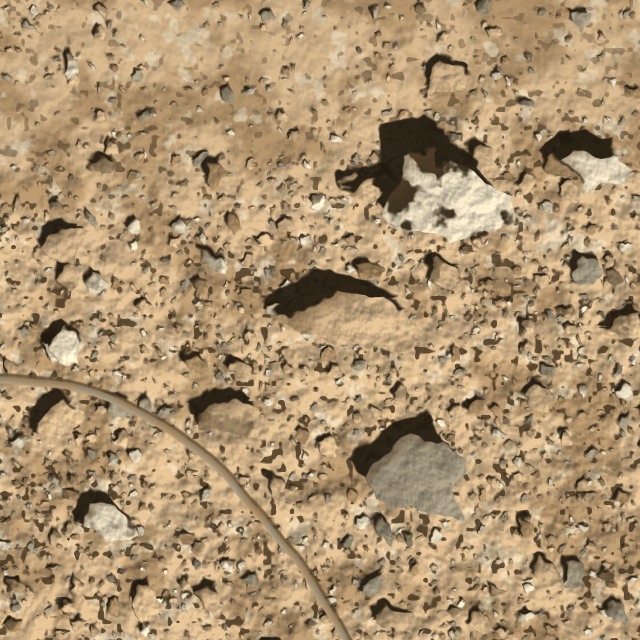
Give the GLSL for this texture, as a Shadertoy shader.

```glsl
// Sunlit sandy ground strewn with angular stones, grit, hard shadows and a bent dry twig.

const vec3 SAND = vec3(0.81, 0.69, 0.53);
const vec3 DARK_SAND = vec3(0.65, 0.53, 0.38);
const vec3 PALE = vec3(0.88, 0.83, 0.72);
const vec3 GREY = vec3(0.61, 0.57, 0.48);
const vec3 BROWN = vec3(0.38, 0.29, 0.18);
const vec3 SHADOW = vec3(0.13, 0.10, 0.06);
const vec2 TO_LIGHT = vec2(0.55, -0.83);
const float TAU = 6.2832;

struct Stone { vec2 center; float size; float stretch; float angle; float seed; float mottle; vec3 tint; };

float hash(vec2 p) {
    vec3 q = fract(p.xyx * vec3(0.1031, 0.1030, 0.0973));
    q += dot(q, q.yzx + 33.33);
    return fract((q.x + q.y) * q.z);
}

float noise(vec2 p) {
    vec2 cell = floor(p), f = fract(p);
    f = f * f * (3.0 - 2.0 * f);
    vec2 right = vec2(1.0, 0.0);
    return mix(mix(hash(cell), hash(cell + right), f.x),
               mix(hash(cell + right.yx), hash(cell + 1.0), f.x), f.y);
}

float fbm(vec2 p) {
    float sum = 0.0, weight = 0.5;
    for (int i = 0; i < 4; i++) {
        sum += weight * noise(p);
        p = mat2(1.6, 1.2, -1.2, 1.6) * p + 7.3;
        weight *= 0.55;
    }
    return sum / 1.01;
}

float cover(float d, float blur) { return 1.0 - smoothstep(-blur, blur, d); }

// Slopes that face the sun are positive, the others negative.
float relief(vec2 uv, float scale, float reach) {
    return fbm(uv * scale) - fbm((uv + TO_LIGHT * reach) * scale);
}

// Stones are more frequent away from the smooth upper edge.
float roughness(vec2 uv) {
    return mix(0.4, 1.0, 1.0 - smoothstep(0.55, 0.95, uv.y + 0.3 * (noise(uv * 5.0) - 0.5)));
}

// Irregular convex outline made of six random sides.
float stoneShape(vec2 p, Stone s) {
    float c = cos(s.angle), n = sin(s.angle), d = -1.0;
    p = vec2(c * p.x + n * p.y, (c * p.y - n * p.x) * s.stretch);
    for (int i = 0; i < 6; i++) {
        vec2 key = vec2(float(i), s.seed);
        float a = (float(i) + 0.7 * hash(key)) * TAU / 6.0;
        d = max(d, dot(p, vec2(cos(a), sin(a))) - s.size * mix(0.65, 1.05, hash(key + 19.0)));
    }
    return d / s.stretch;
}

void drawStone(inout vec3 color, vec2 uv, Stone s) {
    vec2 p = uv - s.center;
    if (length(p) > s.size * 2.6) return;
    vec2 q = uv * 1.8 / s.size + s.seed;
    p += s.size * 0.4 * (vec2(noise(q), noise(q + 17.0)) - 0.5);
    p += 0.006 * (vec2(noise(uv * 95.0), noise(uv * 95.0 + 31.0)) - 0.5);

    vec2 shadowShift = -TO_LIGHT * s.size * 0.5;
    float shade = min(stoneShape(p - shadowShift, s), stoneShape(p - shadowShift * 0.5, s));
    color = mix(color, SHADOW, 0.93 * cover(shade, 0.0025));

    float body = stoneShape(p, s);
    float lit = dot(p, TO_LIGHT) / s.size;
    vec3 face = s.tint * (0.99 + 0.07 * clamp(lit, -1.0, 1.0));
    face *= 1.0 + clamp(1.3 * relief(uv + s.seed, 38.0, 0.005), -0.5, 0.12);
    float stain = smoothstep(0.50, 0.62, fbm(uv * 24.0 + s.seed) - 0.12 * lit);
    face = mix(face, SHADOW * 1.6, s.mottle * stain);
    face = mix(face, BROWN, 0.45 * smoothstep(-0.25, 0.0, body / s.size) * smoothstep(0.1, 0.6, -lit));
    color = mix(color, face, cover(body, 0.0018));
}

vec3 stoneTint(float pick, float tone) {
    vec3 tint = pick < 0.42 ? SAND : pick < 0.58 ? DARK_SAND : pick < 0.82 ? PALE : GREY;
    return tint * mix(0.93, 1.07, tone);
}

void scatterStones(inout vec3 color, vec2 uv, float cells, float density) {
    vec2 home = floor(uv * cells);
    for (int k = 0; k < 9; k++) {
        vec2 id = home + vec2(float(k % 3), float(k / 3)) - 1.0;
        vec2 key = id + cells * 3.0;
        vec2 center = (id + 0.2 + 0.6 * vec2(hash(key + 11.0), hash(key + 23.0))) / cells;
        if (hash(key) > density * roughness(center)) continue;
        float grade = hash(key + 37.0);
        float size = mix(0.16, 0.42, grade * grade) / cells;
        drawStone(color, uv, Stone(center, size, mix(1.0, 1.9, hash(key + 41.0)),
            TAU * hash(key + 53.0), floor(hash(key + 67.0) * 90.0), 0.5 * hash(key + 71.0),
            stoneTint(hash(key + 83.0), hash(key + 97.0))));
    }
}

vec3 ground(vec2 uv) {
    float rough = roughness(uv);
    vec3 color = mix(SAND, DARK_SAND, 0.85 * smoothstep(0.48, 0.66, fbm(uv * 13.0)));
    color = mix(color, PALE, 0.6 * smoothstep(0.60, 0.74, fbm(uv * 34.0 + 5.0)));
    color *= 1.0 + rough * clamp(2.0 * relief(uv, 24.0, 0.006), -0.65, 0.13);
    float pits = 0.6 * noise(uv * 75.0) + 0.4 * noise(uv * 140.0);
    return mix(color, mix(BROWN, SHADOW, 0.4), 0.85 * rough * smoothstep(0.66, 0.78, pits));
}

void drawTwig(inout vec3 color, vec2 uv) {
    float x = max(uv.x, 0.0);
    float slope = -3.82 * pow(x, 1.3);
    float d = (uv.y - 0.405 + 1.66 * pow(x, 2.3)) / sqrt(1.0 + slope * slope);
    d += 0.006 * (noise(uv * 18.0) - 0.5);
    color = mix(color, BROWN, 0.8 * cover(abs(d - 0.005) - 0.005, 0.002));
    vec3 bark = mix(DARK_SAND, GREY, noise(uv * 30.0)) * (1.0 - 25.0 * d);
    color = mix(color, bark, cover(abs(d) - 0.0055, 0.0018));
}

void mainImage(out vec4 fragColor, in vec2 fragCoord) {
    vec2 uv = fragCoord / iResolution.y;
    vec3 color = ground(uv);
    // Grit first, then ever larger stones
    float cells = 60.0;
    for (int layer = 0; layer < 4; layer++) {
        scatterStones(color, uv, cells, 0.41);
        cells *= 0.5;
    }
    drawTwig(color, uv);
    // Dominant rocks: long slab, stained boulder, clean block, slate
    drawStone(color, uv, Stone(vec2(0.57, 0.49), 0.115, 1.9, -0.1, 4.0, 0.15, SAND));
    drawStone(color, uv, Stone(vec2(0.69, 0.68), 0.110, 1.3, -0.4, 12.0, 0.95, PALE));
    drawStone(color, uv, Stone(vec2(0.94, 0.735), 0.068, 1.8, 0.1, 7.0, 0.0, PALE));
    drawStone(color, uv, Stone(vec2(0.655, 0.26), 0.082, 1.4, -0.6, 21.0, 0.1, GREY));
    fragColor = vec4(clamp(color, 0.0, 1.0), 1.0);
}
```
